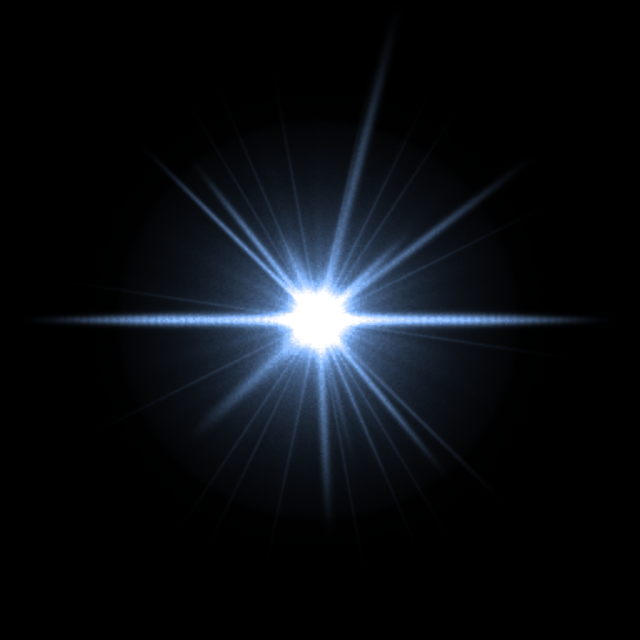
Give the GLSL for this background, as a three.js fragment shader.

```glsl
// A blue-white star flare on black: a hot core in an exponential halo with a
// faint disc rim, a long level streak, and tapered rays at set angles.
// All light is summed as one energy value, then tinted from blue to white.

varying vec2 vUv;

const vec2 CENTER = vec2(0.4975, 0.5);
const vec3 TINT = vec3(0.52, 0.72, 1.0);

const float CORE_RADIUS = 0.036;
const float CORE_POWER = 2.0;
const float HALO_POWER = 1.6;
const float HALO_FALLOFF = 12.5;
const float DISC_RADIUS = 0.311;
const float DISC_OUTSIDE = 0.4;

const float STREAK_POWER = 0.95;
const float STREAK_WIDTH = 0.0085;
const float STREAK_REACH = 0.47;
const float BEAD_PERIOD = 0.0118;

const float GRAIN_CELLS = 256.0;
const float GRAIN_AMOUNT = 0.12;

// Rays in groups of four: angle in degrees, reach, half width, power.
const vec4 UPPER_ANGLE = vec4(75.7, 37.2, 43.7, 113.5);
const vec4 UPPER_REACH = vec4(0.53, 0.44, 0.21, 0.17);
const vec4 UPPER_WIDTH = vec4(0.008, 0.0065, 0.006, 0.011);
const vec4 UPPER_POWER = vec4(0.32, 0.36, 0.38, 0.28);

const vec4 LEFT_ANGLE = vec4(135.4, 128.4, 222.9, 272.9);
const vec4 LEFT_REACH = vec4(0.40, 0.33, 0.29, 0.35);
const vec4 LEFT_WIDTH = vec4(0.004, 0.005, 0.011, 0.007);
const vec4 LEFT_POWER = vec4(0.50, 0.48, 0.32, 0.34);

const vec4 LOWER_ANGLE = vec4(309.4, 315.4, 293.2, 284.0);
const vec4 LOWER_REACH = vec4(0.33, 0.42, 0.28, 0.25);
const vec4 LOWER_WIDTH = vec4(0.005, 0.0035, 0.004, 0.004);
const vec4 LOWER_POWER = vec4(0.42, 0.18, 0.14, 0.12);

// Hairlines cross the center, so each angle shows on both sides.
const vec4 HAIR_STEEP = vec4(56.5, 64.0, 78.0, 100.3);
const vec4 HAIR_SLANT = vec4(113.3, 120.8, 171.4, 26.6);
const float HAIR_REACH = 0.42;
const float HAIR_WIDTH = 0.0025;
const float HAIR_POWER = 0.09;

float hash(vec2 cell) {
  return fract(sin(dot(cell, vec2(127.1, 311.7))) * 43758.5);
}

// Four tapered rays leaving the center.
float rays(vec2 p, vec4 angle, vec4 reach, vec4 width, vec4 power) {
  vec4 a = radians(angle);
  vec4 along = p.x * cos(a) + p.y * sin(a);
  vec4 across = (p.y * cos(a) - p.x * sin(a)) / width;
  vec4 fade = smoothstep(vec4(0.0), vec4(0.06), along)
            * (1.0 - smoothstep(vec4(0.4), vec4(1.0), along / reach));
  return dot(power * fade, exp(-across * across));
}

// Four faint lines through the center.
float hairlines(vec2 p, vec4 angle) {
  vec4 a = radians(angle);
  vec4 across = (p.y * cos(a) - p.x * sin(a)) / HAIR_WIDTH;
  float fade = 1.0 - smoothstep(0.15, HAIR_REACH, length(p));
  return HAIR_POWER * fade * dot(vec4(1.0), exp(-across * across));
}

// Core, halo and the soft rim where the disc ends.
float halo(vec2 p) {
  float r = length(p);
  float core = CORE_POWER * exp(-r * r / (CORE_RADIUS * CORE_RADIUS));
  float a = atan(p.y, p.x);
  float ripple = 1.0 + 0.04 * sin(17.0 * a + 1.0) + 0.03 * sin(41.0 * a);
  float glow = HALO_POWER * exp(-HALO_FALLOFF * r) * ripple;
  float rim = smoothstep(DISC_RADIUS - 0.005, DISC_RADIUS + 0.005, r);
  glow *= mix(1.0, DISC_OUTSIDE, rim);
  glow *= 1.0 - smoothstep(0.24, 0.42, r);
  return core + glow;
}

// Level streak with fine beads along its length.
float streak(vec2 p) {
  float x = abs(p.x);
  float fade = 1.0 - smoothstep(0.2, STREAK_REACH, x);
  float y = p.y / (STREAK_WIDTH * mix(0.6, 1.0, fade));
  float bead = 0.95 + 0.05 * cos(6.2832 * p.x / BEAD_PERIOD);
  return STREAK_POWER * fade * bead * exp(-y * y);
}

void main() {
  vec2 p = vUv - CENTER;

  float energy = halo(p) + streak(p);
  energy += rays(p, UPPER_ANGLE, UPPER_REACH, UPPER_WIDTH, UPPER_POWER);
  energy += rays(p, LEFT_ANGLE, LEFT_REACH, LEFT_WIDTH, LEFT_POWER);
  energy += rays(p, LOWER_ANGLE, LOWER_REACH, LOWER_WIDTH, LOWER_POWER);
  energy += hairlines(p, HAIR_STEEP) + hairlines(p, HAIR_SLANT);

  // Fine grain scales with the light.
  float grain = hash(floor(vUv * GRAIN_CELLS)) - 0.5;
  energy *= 1.0 + GRAIN_AMOUNT * grain;

  // Blue up to full energy, then over to white.
  vec3 color = TINT * min(energy, 1.0);
  color += (1.0 - TINT) * smoothstep(0.85, 1.75, energy);
  gl_FragColor = vec4(color, 1.0);
}
```
